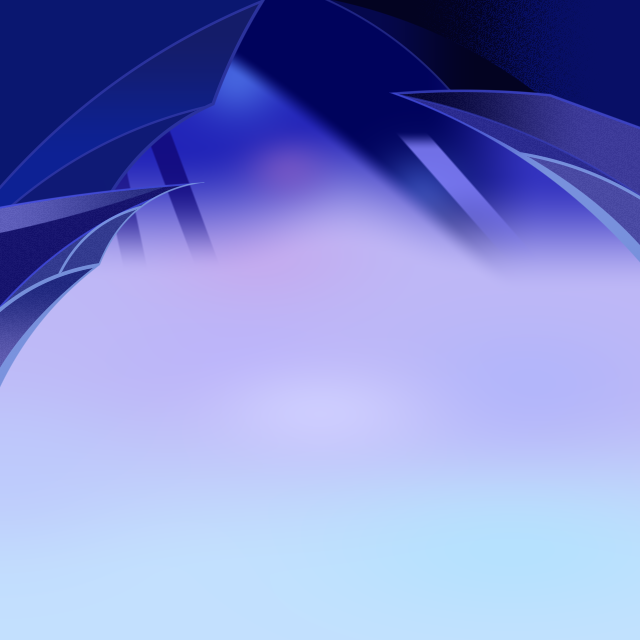
A three.js fragment shader for this background:

```glsl
varying vec2 vUv;

const vec3 NAVY = vec3(0., .01, .36);
const vec3 INK = vec3(.01, .01, .13);
const vec3 ROYAL = vec3(.13, .14, .72);
const vec3 LILAC = vec3(.745, .72, .965);
const vec3 ICE = vec3(.765, .88, .995);
const vec3 RIM = vec3(.49, .6, .89);
const vec3 VEIN = vec3(.19, .22, .66);

float hash(vec2 p) {
  return fract(sin(dot(p, vec2(127.1, 311.7))) * 43758.5453);
}

// Soft spot: center in xy, radius in zw
float glow(vec2 p, vec4 spot) {
  vec2 q = (p - spot.xy) / spot.zw;
  return exp(-dot(q, q));
}

// Signed distance to a bowed chord from xy to zw, positive on its left
float arc(vec2 p, vec4 chord, float bow) {
  vec2 span = chord.zw - chord.xy;
  float len = length(span);
  vec2 dir = span / len;
  vec2 q = p - chord.xy;
  float t = dot(q, dir) / len;
  float slope = 4. * bow * (1. - 2. * t) / len;
  float side = dot(q, vec2(-dir.y, dir.x));
  return (side - 4. * bow * t * (1. - t)) / sqrt(1. + slope * slope);
}

float fill(float d) {
  return smoothstep(-.0012, .0012, d);
}

float stroke(float d, float width) {
  return 1. - smoothstep(width - .001, width + .001, abs(d));
}

// Slanted strip from xy that fades out toward zw
float beam(vec2 p, vec4 axis) {
  float edge = 1. - smoothstep(.016, .02, abs(arc(p, axis, 0.)));
  float fade = smoothstep(axis.w, mix(axis.w, axis.y, .75), p.y);
  return edge * fade * (1. - smoothstep(axis.y, axis.y + .03, p.y));
}

vec3 haze(vec2 p) {
  vec3 c = mix(ICE, LILAC, smoothstep(.1, .42, p.y));
  c = mix(c, vec3(.7, .885, .995), .8 * glow(p, vec4(.8, .14, .28, .11)));
  c = mix(c, vec3(.74, .79, .99), .7 * glow(p, vec4(0., .27, .2, .14)));
  c = mix(c, vec3(.69, .71, .985), .8 * glow(p, vec4(.82, .4, .2, .1)));
  c = mix(c, vec3(.73, .7, .985), .7 * glow(p, vec4(.38, .44, .16, .08)));
  c = mix(c, vec3(.81, .81, 1.), .9 * glow(p, vec4(.5, .355, .16, .07)));
  return mix(c, vec3(.78, .64, .92), .6 * glow(p, vec4(.4, .6, .16, .08)));
}

vec3 sky(vec2 p) {
  vec3 low = haze(p);
  // Lit side of the diagonal
  float y = p.y - .05 * glow(p, vec4(.54, p.y, .13, 1.));
  vec3 lit = mix(ROYAL, vec3(.27, .39, .87), glow(p, vec4(.37, .88, .07, .06)));
  lit = mix(low, lit, smoothstep(.56, .77, y));
  lit = mix(lit, vec3(.53, .36, .77), .6 * glow(p, vec4(.45, .735, .06, .045)));
  // Shaded side
  vec3 shade = mix(NAVY, vec3(.2, .2, .75), smoothstep(.66, .85, p.x));
  shade = mix(shade, vec3(.22, .31, .74), .8 * glow(p, vec4(.66, .7, .07, .06)));
  shade = mix(low, shade, smoothstep(.54, .73, p.y));
  float d = arc(p, vec4(.371, .902, .729, .61), .01);
  vec3 c = mix(lit, shade, smoothstep(-.018, .018, d));
  // Beams
  c = mix(c, vec3(.07, .04, .49), .9 * beam(p, vec4(.25, .785, .326, .58)));
  c = mix(c, vec3(.09, .06, .5), .75 * beam(p, vec4(.178, .74, .213, .575)));
  return mix(c, vec3(.51, .5, .98), .85 * beam(p, vec4(.667, .765, .825, .585)));
}

vec3 leftLeaf(vec3 c, vec2 p) {
  float side = -arc(p, vec4(.414, 1., .335, .836), -.005);
  float under = -arc(p, vec4(.335, .836, .176, .698), -.016);
  float crest = arc(p, vec4(0., .707, .414, 1.), .03);
  float rib = arc(p, vec4(.02, .68, .335, .836), .022);
  float body = min(side, under);
  vec3 leaf = mix(vec3(.05, .13, .58), vec3(.08, .11, .41), smoothstep(.75, .96, p.y));
  leaf = mix(vec3(.06, .1, .46), leaf, fill(rib));
  leaf = mix(leaf, vec3(.04, .09, .44), fill(crest));
  float veins = max(stroke(crest, .002), stroke(rib, .0018));
  veins = max(veins, stroke(body, .005));
  return mix(c, mix(leaf, VEIN, .8 * veins), fill(min(body, p.y - .64)));
}

vec3 leftPetals(vec3 c, vec2 p, float grain) {
  float top = -arc(p, vec4(0., .677, .319, .715), .005);
  float spike = -arc(p, vec4(.319, .715, .156, .586), -.03);
  float base = -arc(p, vec4(.156, .586, 0., .395), -.015);
  float body = min(min(top, .319 - p.x), min(spike, base));
  float band = arc(p, vec4(0., .636, .28, .716), -.005);
  float fold = arc(p, vec4(0., .52, .305, .712), .026);
  float lower = arc(p, vec4(0., .516, .156, .586), .012);
  float curl = arc(p, vec4(.092, .57, .215, .675), .018);
  vec3 petal = mix(vec3(.2, .23, .56), vec3(.09, .08, .43), fill(fold));
  vec3 sheen = mix(vec3(.37, .37, .73), vec3(.16, .18, .51), smoothstep(0., .26, p.x));
  petal = mix(petal, sheen, fill(band));
  vec3 cup = mix(vec3(.37, .36, .69), vec3(.13, .16, .5), smoothstep(.43, .56, p.y));
  petal = mix(cup, petal, fill(lower)) + grain;
  petal = mix(petal, VEIN * 1.35, .8 * max(stroke(top, .003), stroke(fold, .0015)));
  float light = max(stroke(lower, .003), stroke(curl, .002) * fill(lower));
  float rim = mix(.015, .003, smoothstep(.39, .58, p.y));
  light = max(light, max(stroke(spike, .0025), stroke(base, rim)));
  return mix(c, mix(petal, RIM, .9 * light), fill(body));
}

vec3 rightPetals(vec3 c, vec2 p, float grain) {
  // Dark leaves behind
  float back = arc(p, vec4(.508, 1., .697, .863), .012);
  float ridge = arc(p, vec4(.52, 1., .827, .863), .018);
  float limit = arc(p, vec4(.609, .855, 1., .74), 0.);
  vec3 dark = mix(vec3(.02, .03, .3), INK, smoothstep(.58, .75, p.x));
  vec3 far = mix(INK, vec3(.03, .06, .4), smoothstep(.68, .9, p.x + grain * 3.));
  dark = mix(dark, far, fill(ridge));
  dark = mix(dark, VEIN, .6 * stroke(back, .003));
  c = mix(c, dark, fill(min(back, limit)));
  // Front petal
  float top = -max(arc(p, vec4(.609, .855, .86, .853), .006), arc(p, vec4(.86, .853, 1., .802), 0.));
  float under = arc(p, vec4(.609, .855, 1., .59), .031);
  float fold = arc(p, vec4(.63, .85, 1., .694), .02);
  float lip = arc(p, vec4(.79, .763, 1., .691), .012);
  vec3 petal = mix(vec3(.03, .03, .22), vec3(.24, .23, .6), smoothstep(.66, .93, p.x));
  petal = mix(vec3(.17, .17, .56), petal, fill(fold));
  petal = mix(vec3(.29, .29, .64), petal, fill(max(lip, .79 - p.x))) + grain;
  petal = mix(petal, VEIN * 1.2, .8 * max(stroke(top, .004), .6 * stroke(fold, .0015)));
  float rim = mix(.003, .018, smoothstep(.72, 1., p.x));
  float light = max(stroke(lip, .0025) * fill(p.x - .79), stroke(under, rim));
  petal = mix(petal, mix(VEIN * 1.25, RIM, smoothstep(.68, .86, p.x)), .9 * light);
  return mix(c, petal, fill(min(min(top, under), p.x - .609)));
}

void main() {
  float grain = (hash(floor(vUv * 700.)) - .5) * .035;
  vec3 c = leftLeaf(sky(vUv), vUv);
  c = leftPetals(c, vUv, grain);
  gl_FragColor = vec4(rightPetals(c, vUv, grain), 1.);
}
```
